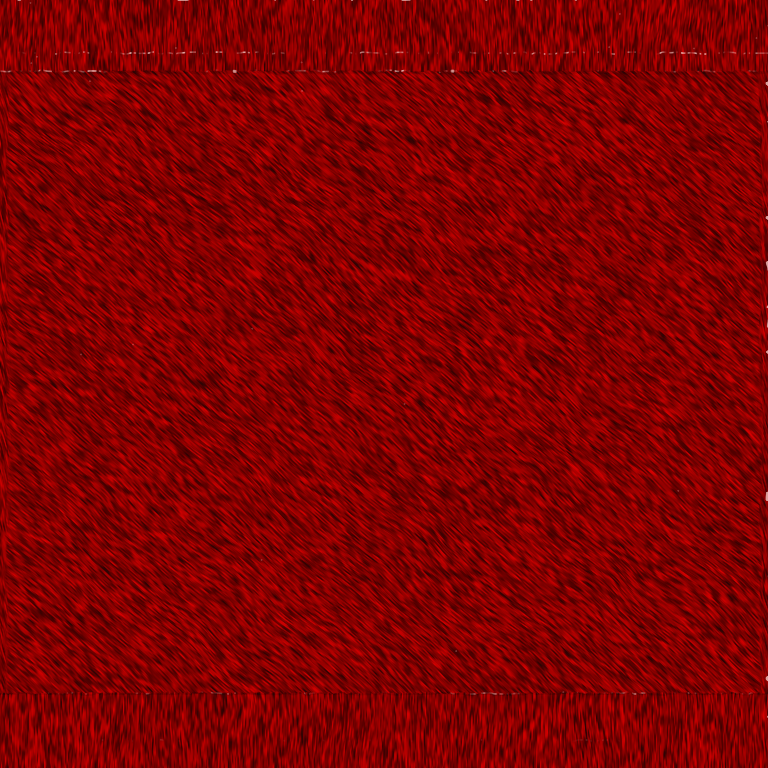
This texture is drawn by a three.js fragment shader. Its source:

```glsl
// Deep red pile fabric: short slanted fibres fill the field, upright fibres
// fill the hems and side edges. Fibres are staggered lanes of stretched noise;
// broken pale stitches mark the seams and pale nicks fray the border.

varying vec2 vUv;

const vec3 SHADOW_RED = vec3(0.17, 0.015, 0.015);
const vec3 DEEP_RED = vec3(0.32, 0.0, 0.0);
const vec3 BRIGHT_RED = vec3(0.86, 0.0, 0.0);
const vec3 PALE_THREAD = vec3(0.93, 0.74, 0.72);

const float FIELD_ANGLE = -0.73;
const float UPRIGHT_ANGLE = -1.56;
const float TOP_SEAM = 0.931;
const float FIELD_TOP = 0.9075;
const float FIELD_BOTTOM = 0.0975;
const float LOW_SEAM = 0.036;

float hash(vec2 cell) {
  vec3 p = fract(vec3(cell.xyx) * 0.1031);
  p += dot(p, p.yzx + 33.33);
  return fract((p.x + p.y) * p.z);
}

float noise(vec2 p) {
  vec2 cell = floor(p);
  vec2 f = fract(p);
  f = f * f * (3.0 - 2.0 * f);
  float low = mix(hash(cell), hash(cell + vec2(1.0, 0.0)), f.x);
  float high = mix(hash(cell + vec2(0.0, 1.0)), hash(cell + vec2(1.0)), f.x);
  return mix(low, high, f.y);
}

// One lane of fibre segments, shifted by a random start.
float lane(float x, float row) {
  x += 9.0 * hash(vec2(row, 3.7));
  float cell = floor(x);
  float blend = smoothstep(0.15, 0.85, x - cell);
  return mix(hash(vec2(cell, row)), hash(vec2(cell + 1.0, row)), blend);
}

// Neighbouring lanes with a crisp but smooth border.
float lanes(vec2 q) {
  float row = floor(q.y);
  float blend = smoothstep(0.15, 0.85, q.y - row);
  return mix(lane(q.x, row), lane(q.x, row + 1.0), blend);
}

// Brightness of fibres lying along one angle, centred on one half.
float fibres(vec2 p, float angle, float seed) {
  vec2 along = vec2(cos(angle), sin(angle));
  vec2 q = vec2(dot(p, along), dot(p, vec2(-along.y, along.x)));
  q.y += 0.009 * noise(p * 13.0 + seed) + 0.0012 * noise(p * 50.0 + seed);
  float fine = lanes(q * vec2(82.0, 560.0) + seed);
  float strand = lanes(q * vec2(76.0, 390.0) + seed * 2.3);
  float clump = noise(q * vec2(80.0, 190.0) + seed * 3.1);
  return 0.53 * fine + 0.37 * strand + 0.10 * clump;
}

// Soft line around a height, with a slightly wavering course.
float seamLine(vec2 p, float height, float width) {
  float course = height + 0.003 * (noise(vec2(p.x * 110.0, height * 90.0)) - 0.5);
  return 1.0 - smoothstep(width * 0.3, width, abs(p.y - course));
}

// Irregular specks of pale thread; a higher cut leaves fewer of them.
float stitches(vec2 p, float height, float cut) {
  float speck = noise(vec2(p.x * 330.0, height * 70.0));
  float run = noise(vec2(p.x * 38.0, height * 130.0));
  float thread = smoothstep(cut, cut + 0.42, 0.6 * speck + 0.4 * run);
  float knot = smoothstep(0.86, 0.97, noise(vec2(p.x * 95.0, height * 210.0)));
  return max(thread, 0.9 * knot * step(cut, 0.56))
    * seamLine(p, height, 0.0017 + 0.0012 * knot);
}

// Rare small flecks, one chance per cell.
float flecks(vec2 p, float cells, float chance) {
  vec2 cell = floor(p * cells);
  vec2 centre = 0.3 + 0.4 * vec2(hash(cell + 17.0), hash(cell + 43.0));
  float radius = length(fract(p * cells) - centre);
  float present = step(1.0 - chance, hash(cell + 71.0));
  return present * (1.0 - smoothstep(0.06, 0.16, radius));
}

// Depth of pale fraying at a position along a border.
float nickDepth(float along, float seed) {
  return 0.004 * smoothstep(0.78, 1.0, noise(vec2(along * 120.0, seed)));
}

float borderNicks(vec2 p) {
  float right = p.x - 1.0 + nickDepth(p.y, 5.0);
  float top = p.y - 1.0 + 0.5 * nickDepth(p.x, 9.0);
  return smoothstep(0.0, 0.0018, max(right, top));
}

void main() {
  vec2 p = vUv;

  // Ragged boundaries between the slanted field and the upright fibres.
  float ragged = 0.006 * (noise(p * vec2(210.0, 60.0)) - 0.5);
  float hem = 1.0 - smoothstep(-0.0012, 0.0012,
    min(p.y - FIELD_BOTTOM, FIELD_TOP - p.y) + 0.5 * ragged);
  float side = 1.0 - smoothstep(0.006, 0.014, min(p.x, 1.0 - p.x) + ragged);

  float field = fibres(p, FIELD_ANGLE, 11.0);
  float edge = fibres(p, UPRIGHT_ANGLE + 0.22, 37.0);
  float upright = fibres(p, UPRIGHT_ANGLE, 59.0);
  float tone = mix(mix(field, edge, side), upright, hem);

  // Contrast and the shallow groove at each seam.
  float groove = max(seamLine(p, FIELD_TOP - 0.002, 0.003),
    seamLine(p, FIELD_BOTTOM - 0.001, 0.002));
  float light = 0.345 + (tone - 0.5) * 1.38 - 0.14 * groove;
  vec3 colour = mix(DEEP_RED, BRIGHT_RED, clamp(light, 0.0, 1.0));
  colour = mix(colour, SHADOW_RED, smoothstep(0.0, 0.28, -light));

  // Pale thread showing through.
  float pale = max(stitches(p, TOP_SEAM, 0.50), stitches(p, FIELD_TOP, 0.53));
  pale = max(pale, 0.7 * stitches(p, FIELD_BOTTOM, 0.58));
  pale = max(pale, 0.4 * stitches(p, LOW_SEAM, 0.64));
  pale = max(pale, 0.3 * flecks(p, 90.0, 0.002));
  pale = max(pale, borderNicks(p));
  colour = mix(colour, PALE_THREAD, 0.85 * pale);

  gl_FragColor = vec4(colour, 1.0);
}
```
